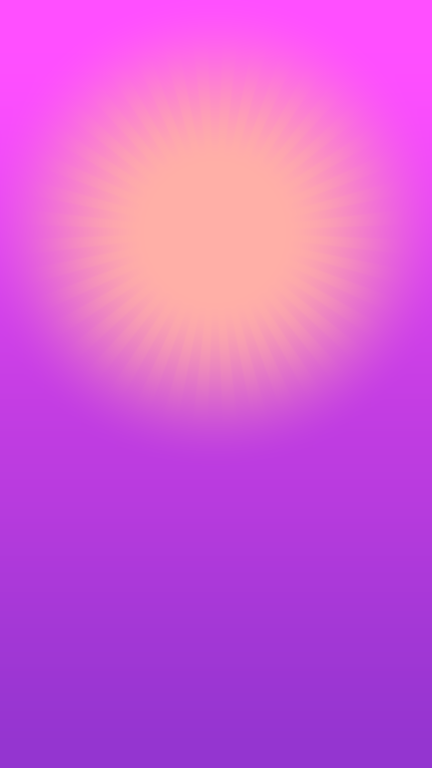
This background is drawn by a WebGL 1 fragment shader. Its source:

```glsl
precision highp float;
// A soft peach sun with faint radial rays over a magenta to violet sky.
// The sky is a vertical blend of three colours; the sun is a radial falloff
// whose opacity is modulated by evenly spaced angular bands.

uniform vec2 u_resolution;

#define SUN_CENTER vec2(0.498, 0.698)
#define SUN_CORE 0.155
#define SUN_REACH 0.555
#define RAY_COUNT 40.0
#define RAY_CONTRAST 0.052
#define RAY_SOFTNESS 0.003

const float TAU = 6.2831853;
const vec3 SKY_TOP = vec3(1.0, 0.31, 1.0);
const vec3 SKY_MIDDLE = vec3(0.77, 0.24, 0.89);
const vec3 SKY_BOTTOM = vec3(0.57, 0.205, 0.81);
const vec3 SUN_COLOR = vec3(1.0, 0.685, 0.655);

// Vertical sky gradient; depth is 0 at the top and 1 at the bottom.
vec3 skyColor(float depth) {
    vec3 upper = mix(SKY_TOP, SKY_MIDDLE, smoothstep(0.04, 0.58, depth));
    return mix(upper, SKY_BOTTOM, smoothstep(0.45, 1.07, depth));
}

// Signed ray pattern: -0.5 in dark bands, 0.5 in light ones.
float rayPattern(vec2 p, float radius, float pixel) {
    float turn = atan(p.x, -p.y) * RAY_COUNT / TAU;
    float fromDarkAxis = abs(fract(turn + 0.5) - 0.5);
    float edgeDistance = (fromDarkAxis - 0.25) * TAU * radius / RAY_COUNT;
    float softness = max(RAY_SOFTNESS, pixel);
    return smoothstep(-softness, softness, edgeDistance) - 0.5;
}

// Opacity of the sun, with rays that fade in past the core and out at the rim.
float sunOpacity(vec2 p, float pixel) {
    float radius = length(p);
    float glow = 1.0 - smoothstep(SUN_CORE, SUN_REACH, radius);
    float rayFade = smoothstep(0.16, 0.28, radius)
                  * (1.0 - smoothstep(0.30, 0.47, radius));
    return glow + RAY_CONTRAST * rayFade * rayPattern(p, radius, pixel);
}

void main() {
    // Sun space is measured in canvas widths.
    vec2 p = (gl_FragCoord.xy - SUN_CENTER * u_resolution) / u_resolution.x;
    float depth = 1.0 - gl_FragCoord.y / u_resolution.y;

    float opacity = clamp(sunOpacity(p, 1.0 / u_resolution.x), 0.0, 1.0);
    gl_FragColor = vec4(mix(skyColor(depth), SUN_COLOR, opacity), 1.0);
}
```
